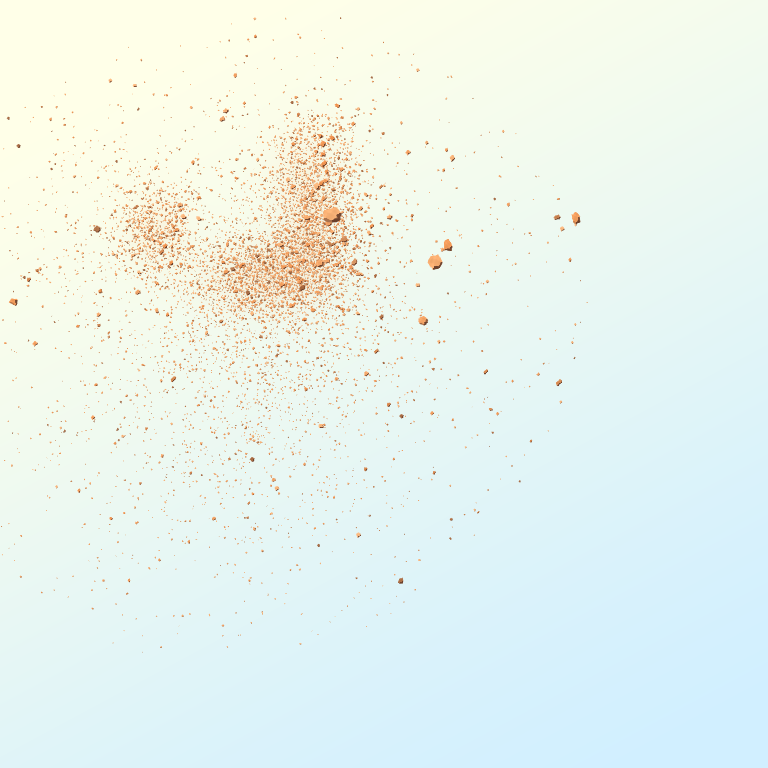
A WebGL 2 fragment shader for this background:

```glsl
#version 300 es
precision highp float;
// A burst of crushed clay crumbs over a soft cream-to-sky gradient.
// Rotated jittered grids, from dust to pebbles, are thinned by a density
// field of soft blobs; each crumb is a small rough-edged polygon.

#define LAYERS 11
#define DUST_CELL 0.0041
#define CELL_GROWTH 1.16
#define CORE_DENSITY 1.0
#define STRAY_DENSITY 0.0045
#define HAZE 0.17
#define CREAM vec3(1.0, 1.0, 0.91)
#define SKY vec3(0.82, 0.938, 1.0)
#define CLAY_LIGHT vec3(0.97, 0.72, 0.50)
#define CLAY_MID vec3(0.93, 0.57, 0.31)
#define CLAY_DARK vec3(0.42, 0.25, 0.17)
#define LIGHT_DIR vec2(-0.6, 0.8)

uniform vec2 u_resolution;
out vec4 fragColor;

float hash(vec2 p) {
    return fract(sin(dot(p, vec2(127.1, 311.7))) * 43758.5453);
}

mat2 rotation(float a) {
    float c = cos(a), s = sin(a);
    return mat2(c, s, -s, c);
}

float blob(vec2 p, vec2 center, vec2 spread) {
    vec2 d = (p - center) / spread;
    return exp(-dot(d, d));
}

// The thick parts of the cloud: a bent column and a smaller clump.
float core(vec2 p) {
    return 0.6 * blob(p, vec2(0.400, 0.770), vec2(0.048, 0.065))
         + 0.9 * blob(p, vec2(0.350, 0.640), vec2(0.080, 0.045))
         + 0.6 * blob(p, vec2(0.405, 0.690), vec2(0.035, 0.055))
         + 0.6 * blob(p, vec2(0.202, 0.700), vec2(0.040, 0.048));
}

// Chance of finding a crumb; coarse is 0 for dust and 1 for pebbles.
float density(vec2 p, float coarse) {
    vec2 q = p - vec2(0.030, 0.010) * coarse * smoothstep(0.2, 0.35, p.x);
    float halo = 0.13 * blob(q, vec2(0.355, 0.610), vec2(0.13, 0.16))
               + 0.08 * blob(q, vec2(0.150, 0.710), vec2(0.11, 0.10));
    float tail = 0.09 * blob(q, vec2(0.270, 0.480), vec2(0.18, 0.15));
    float pebbles = 0.07 * coarse * blob(p, vec2(0.460, 0.710), vec2(0.06, 0.11));
    float stray = STRAY_DENSITY * blob(p, vec2(0.46, 0.60), vec2(0.22, 0.21));
    float thinning = mix(1.0, 0.14, coarse);
    float sum = CORE_DENSITY * core(q) + halo + tail * max(1.0 - 1.6 * coarse, 0.0);
    return thinning * sum + pebbles + stray - 0.0006;
}

// Paints one irregular chip: flat lit top, shadow on the far side.
void paintCrumb(inout vec3 color, vec2 p, float radius, float seed, float pixel) {
    mat2 spin = rotation(6.2832 * hash(vec2(seed, 1.7)));
    vec2 q = p * spin;
    q.y *= 1.0 + 0.6 * hash(vec2(seed, 4.1));
    float dist = -1.0;
    vec2 normal = vec2(0.0);
    for (int k = 0; k < 6; k++) {
        float a = 1.0472 * (float(k) + 0.5 * hash(vec2(seed, float(k))));
        vec2 dir = vec2(cos(a), sin(a));
        float side = dot(q, dir) - radius * mix(0.62, 1.0, hash(vec2(float(k), seed)));
        if (side > dist) {
            dist = side;
            normal = dir;
        }
    }
    vec2 u = q / radius;
    float rough = sin(u.x * 5.0 + seed) * sin(u.y * 4.0 - seed) + 0.3 * sin(u.x * 11.0 - u.y * 8.0);
    dist += 0.07 * radius * rough;
    float lit = 0.5 + 0.5 * dot(spin * normal, LIGHT_DIR);
    vec3 top = mix(CLAY_MID, CLAY_LIGHT, hash(vec2(seed, 8.3))) + 0.02 * rough;
    top = mix(top, CLAY_DARK, 0.55 * smoothstep(0.72, 1.0, hash(vec2(seed, 6.4))));
    vec3 edge = mix(CLAY_DARK, top * 1.03, smoothstep(0.05, 0.5, lit));
    float rim = smoothstep(-0.42, -0.25, dist / radius + 0.08 * rough);
    rim *= mix(0.4, 1.0, smoothstep(0.001, 0.004, radius));
    float cover = clamp(0.5 - dist / pixel, 0.0, 1.0);
    color = mix(color, mix(top, edge, rim), cover);
}

// Scatters one grid of crumbs, at most one to a cell.
void scatter(inout vec3 color, vec2 p, float layer, float pixel) {
    float coarse = layer / float(LAYERS - 1);
    float cell = DUST_CELL * pow(CELL_GROWTH, layer);
    mat2 tilt = rotation(0.4 + 1.3 * layer);
    vec2 grid = tilt * p / cell;
    vec2 id = floor(grid);
    vec2 key = id + 37.0 * layer;
    float size = hash(key + 5.3);
    float radius = mix(0.15, 0.38, size * size);
    vec2 jitter = vec2(hash(key + 11.9), hash(key + 23.4)) - 0.5;
    vec2 center = id + 0.5 + jitter * (1.0 - 2.6 * radius);
    if (hash(key) < density(center * cell * tilt, coarse)) {
        vec2 local = (grid - center) * cell * tilt;
        paintCrumb(color, local, radius * cell, 50.0 * hash(key + 2.6), pixel);
    }
}

void main() {
    vec2 p = gl_FragCoord.xy / u_resolution;
    float pixel = 1.0 / min(u_resolution.x, u_resolution.y);

    // Diagonal backdrop, warmed by fine haze inside the cloud
    float t = clamp(0.43 * p.x + 0.80 * (1.0 - p.y) - 0.15, 0.0, 1.0);
    vec3 color = mix(CREAM, SKY, mix(t, smoothstep(0.0, 1.0, t), 0.4));
    color = mix(color, CLAY_LIGHT, HAZE * min(core(p), 1.0));

    // Crumbs, from dust up to pebbles
    for (int i = 0; i < LAYERS; i++) scatter(color, p, float(i), pixel);

    // The largest rocks, in the cloud and flung clear of it
    paintCrumb(color, p - vec2(0.566, 0.659), 0.0130, 3.0, pixel);
    paintCrumb(color, p - vec2(0.750, 0.716), 0.0100, 7.0, pixel);
    paintCrumb(color, p - vec2(0.583, 0.680), 0.0080, 12.0, pixel);
    paintCrumb(color, p - vec2(0.018, 0.607), 0.0070, 19.0, pixel);
    paintCrumb(color, p - vec2(0.522, 0.244), 0.0048, 26.0, pixel);
    paintCrumb(color, p - vec2(0.433, 0.721), 0.0120, 31.0, pixel);
    paintCrumb(color, p - vec2(0.551, 0.583), 0.0065, 38.0, pixel);

    fragColor = vec4(color, 1.0);
}
```
